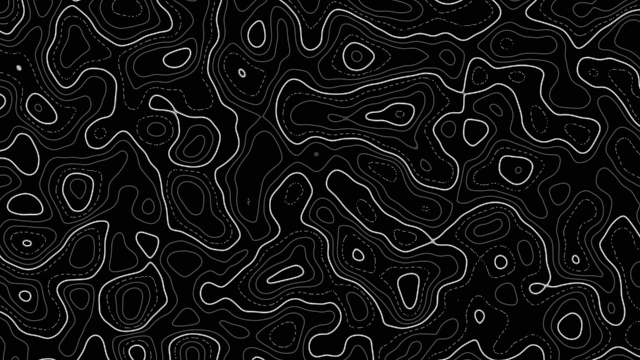
Reproduce this pattern procedurally as a Shadertoy shader.

```glsl
// Topographic contour map: white index contours, thin grey contours and dashed
// ones on black. A smooth noise height field is cut into levels, and each level
// line is drawn from its distance, estimated as height offset over slope.

#define RELIEF_SCALE 6.6     // hills per canvas height
#define LEVELS 7.2           // contour levels per unit of relief
#define LEVEL_SHIFT 0.35     // moves all levels up or down
#define BOLD_WIDTH 0.0040    // line widths, in canvas heights
#define THIN_WIDTH 0.0025
#define DASH_LENGTH 0.0165   // one dash plus one gap
#define DASH_FILL 0.60       // share of the dash in its period
#define SOFTNESS 1.35        // edge filter width, in pixels

const float TAU = 6.2831853;
const vec3 GROUND = vec3(0.008);
const vec3 BOLD_INK = vec3(0.84);
const vec3 THIN_INK = vec3(0.38);
const vec3 DASH_INK = vec3(0.46);

// Random unit vector for a lattice point
vec2 latticeGradient(vec2 cell) {
    vec3 q = fract(vec3(cell.xyx) * vec3(0.1031, 0.1030, 0.0973));
    q += dot(q, q.yzx + 33.33);
    float angle = TAU * fract((q.x + q.y) * q.z);
    return vec2(cos(angle), sin(angle));
}

// Gradient noise with quintic blending
float gradientNoise(vec2 p) {
    vec2 cell = floor(p), f = p - cell;
    vec2 blend = f * f * f * (f * (f * 6.0 - 15.0) + 10.0);
    vec2 e = vec2(0.0, 1.0);
    float a = dot(latticeGradient(cell), f);
    float b = dot(latticeGradient(cell + e.yx), f - e.yx);
    float c = dot(latticeGradient(cell + e.xy), f - e.xy);
    float d = dot(latticeGradient(cell + e.yy), f - e.yy);
    return mix(mix(a, b, blend.x), mix(c, d, blend.x), blend.y);
}

// Height in contour levels: hills, broad slopes and small irregularities
float terrain(vec2 p) {
    vec2 q = p * RELIEF_SCALE + 40.0;
    float relief = gradientNoise(q)
                 + 0.50 * gradientNoise(q * 0.47 + 17.3)
                 + 0.17 * gradientNoise(q * 2.03 + 71.9);
    return relief * LEVELS + LEVEL_SHIFT;
}

// Share of a filter footprint covered by a line of the given width
float lineCoverage(float dist, float width, float footprint) {
    float h = 0.5 * width, r = 0.5 * footprint;
    return max(min(dist + r, h) - max(dist - r, -h), 0.0) / footprint;
}

// Dashes measured along the contour, whose direction is snapped to sectors
float dashMask(vec2 p, vec2 slope, float footprint) {
    float sector = TAU / 28.0;
    float angle = round(atan(slope.x, -slope.y) / sector) * sector;
    float along = dot(p, vec2(cos(angle), sin(angle))) / DASH_LENGTH;
    float fromCentre = abs(fract(along) - 0.5) * DASH_LENGTH;
    float edge = 0.5 * DASH_FILL * DASH_LENGTH;
    return clamp(0.5 + (edge - fromCentre) / footprint, 0.0, 1.0);
}

void mainImage(out vec4 fragColor, in vec2 fragCoord) {
    vec2 p = fragCoord / iResolution.y;
    float footprint = SOFTNESS / iResolution.y;

    // Height and slope
    vec2 e = vec2(0.0008, 0.0);
    float height = terrain(p);
    vec2 slope = vec2(terrain(p + e.xy) - terrain(p - e.xy),
                      terrain(p + e.yx) - terrain(p - e.yx)) / (2.0 * e.x);

    // Nearest level and the distance to its line
    float level = round(height);
    float dist = abs(height - level) / max(length(slope), 9.0);
    float kind = mod(level, 4.0);

    // Cycle of four: bold, thin, thin, dashed
    vec3 ink = THIN_INK;
    float width = THIN_WIDTH;
    float mask = 1.0;
    if (kind < 0.5) {
        ink = BOLD_INK;
        width = BOLD_WIDTH;
    } else if (kind > 2.5) {
        ink = DASH_INK;
        mask = dashMask(p, slope, footprint);
    }

    float cover = mask * lineCoverage(dist, width, footprint);
    fragColor = vec4(mix(GROUND, ink, cover), 1.0);
}
```
